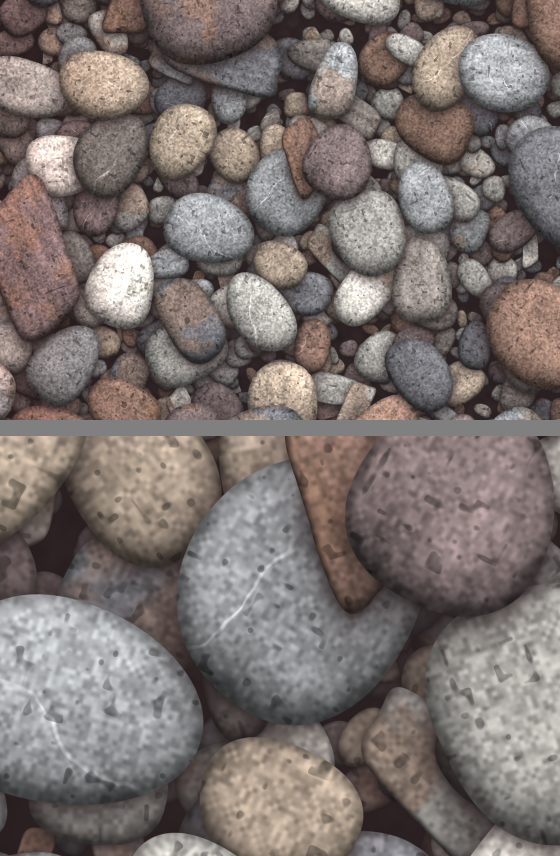
Top: the whole. Bottom: its middle third, enlarged.
A Shadertoy shader for this texture:

```glsl
// A beach of mixed pebbles and a few angular slabs under soft overcast light.
// Jittered grids of superellipse stones are painted from small to large; each
// stone darkens what lies below it, then gets its own shading and mineral grain.

#define LAYERS 5
#define SMALLEST_CELL 0.045
#define CELL_GROWTH 1.62
#define JITTER 0.75
#define SHADOW 0.74
#define GRAIN 0.56
#define BLOTCH 0.36
#define EXPOSURE 1.20
#define GAP_COLOR vec3(0.185, 0.14, 0.145)
#define RUST_COLOR vec3(0.58, 0.45, 0.37)
#define LIGHT_DIR normalize(vec3(0.16, 0.62, 0.80))

const vec3 PALETTE[8] = vec3[8](
    vec3(0.64, 0.65, 0.66),  // cool grey
    vec3(0.56, 0.53, 0.51),  // mid grey
    vec3(0.49, 0.43, 0.43),  // mauve
    vec3(0.46, 0.46, 0.48),  // slate
    vec3(0.73, 0.66, 0.59),  // tan
    vec3(0.57, 0.46, 0.41),  // rust
    vec3(0.86, 0.84, 0.81),  // chalk
    vec3(0.68, 0.67, 0.65)); // greige

vec3 hash3(vec2 p) {
    vec3 h = fract(p.xyx * vec3(0.1031, 0.1030, 0.0973));
    h += dot(h, h.yxz + 33.33);
    return fract((h.xxy + h.yzz) * h.zyx);
}

float noise(vec2 p) {
    vec2 i = floor(p), f = fract(p);
    f = f * f * (3.0 - 2.0 * f);
    float low = mix(hash3(i).x, hash3(i + vec2(1, 0)).x, f.x);
    float high = mix(hash3(i + vec2(0, 1)).x, hash3(i + vec2(1, 1)).x, f.x);
    return mix(low, high, f.y);
}

float fbm(vec2 p) {
    float sum = 0.0, amp = 0.5;
    for (int i = 0; i < 4; i++) {
        sum += amp * noise(p);
        p = mat2(1.6, 1.2, -1.2, 1.6) * p + 7.3;
        amp *= 0.5;
    }
    return sum / 0.9375;
}

// Mineral colour at a point in the stone's own frame
vec3 mineral(vec2 q, vec3 kind, float slab) {
    vec2 p = q + kind.xy * 40.0 + 5.0;
    float blotch = fbm(p * 16.0);
    float streak = fbm(p * vec2(12.0, 80.0) + 3.0 * blotch);
    float grain = 0.65 * noise(p * 250.0) + 0.35 * noise(p * 120.0 + 4.0);
    vec3 c = PALETTE[int(kind.x * 7.999)] * mix(0.88, 1.1, kind.z);

    float stained = max(step(0.70, kind.y), slab);
    c = mix(c, RUST_COLOR, 0.5 * stained * smoothstep(0.50, 0.62, fbm(p * 11.0 + 9.0)));
    float crease = abs(q.x * kind.z + q.y + 0.06 * (blotch - 0.5) - 0.02);
    float vein = 1.0 - smoothstep(0.0005, 0.0035, crease);
    c += 0.16 * vein * step(kind.y, 0.22) * smoothstep(0.4, 0.6, noise(p * 30.0));
    float pit = smoothstep(0.80, 0.92, noise(p * 110.0 + 31.0));
    c *= 1.0 - 0.3 * pit;
    float banding = mix(0.14, 0.42, max(step(0.75, kind.z), slab));
    return c * (1.0 + BLOTCH * (blotch - 0.5) + GRAIN * (grain - 0.5) + banding * (streak - 0.5));
}

void paintLayer(inout vec3 col, vec2 uv, float cell, float fill, float level) {
    vec2 home = floor(uv / cell);
    float pixel = 0.8 / iResolution.y;
    for (int j = -2; j <= 2; j++)
    for (int i = -2; i <= 2; i++) {
        vec2 id = home + vec2(i, j);
        vec2 key = id + level * 61.0 + 13.0;
        vec3 place = hash3(key), form = hash3(key + 211.7), kind = hash3(key + 431.3);
        vec2 offset = uv - (id + 0.5 + JITTER * (place.xy - 0.5)) * cell;
        if (place.z > fill || length(offset) > 1.25 * cell) continue;

        // Outline: egg-shaped superellipse, squarer and rougher for slabs
        float slab = step(form.z, level > 3.5 ? 0.38 : 0.07);
        float angle = 6.2832 * fract(form.z * 17.0 + form.x);
        mat2 turn = mat2(cos(angle), sin(angle), -sin(angle), cos(angle));
        vec2 q = offset * turn;
        float aspect = mix(mix(0.56, 0.92, form.y), 0.54, slab);
        vec2 radii = cell * mix(0.43, 0.58, form.x) * vec2(1.0, aspect);
        vec2 u = q / radii;
        u.x += 0.18 * slab * u.y;
        u.y *= 1.0 + 0.3 * (kind.z - 0.5) * u.x;
        float power = mix(mix(2.0, 2.7, kind.y), 5.0, slab);
        vec2 a = abs(u) + 1e-4;
        float f = pow(pow(a.x, power) + pow(a.y, power), 1.0 / power);
        float bearing = atan(u.y, u.x);
        f *= 1.0 + 0.035 * sin(2.0 * bearing + 40.0 * form.x) + 0.03 * sin(3.0 * bearing + 50.0 * form.y);
        f += 0.09 * slab * (fbm(q * 26.0 + kind.xy * 30.0) - 0.5);
        float dist = (f - 1.0) * length(q) / max(f, 1e-3);

        // Contact shadow, deeper below the stone, fading into the gap colour
        float below = -offset.y / (length(offset) + 1e-4);
        float shade = SHADOW * exp(-max(dist, 0.0) / (0.085 * cell)) * (0.68 + 0.32 * below);
        col = mix(col, GAP_COLOR * 0.85, shade);
        if (dist > pixel) continue;

        // Domed surface lit from above
        vec2 slope = turn * (sign(u) * pow(a, vec2(power - 1.0)) / radii);
        slope /= length(slope) + 1e-4;
        float bend = pow(min(f, 1.0), mix(2.8, 9.0, slab));
        vec3 normal = normalize(vec3(slope * bend * 1.1, 1.05 - 0.7 * bend));
        float lit = 0.50 + 0.57 * max(dot(normal, LIGHT_DIR), -0.15);
        lit *= 1.0 - 0.22 * smoothstep(0.85, 1.0, f);
        lit *= mix(0.78, 1.0, level / float(LAYERS - 1));
        vec3 stone = mineral(q, kind, slab) * lit * EXPOSURE;
        col = mix(col, stone, 1.0 - smoothstep(-pixel, pixel, dist));
    }
}

void mainImage(out vec4 fragColor, in vec2 fragCoord) {
    vec2 uv = fragCoord / iResolution.y;
    vec3 col = GAP_COLOR * (0.7 + 0.6 * fbm(uv * 40.0));
    float cell = SMALLEST_CELL;
    for (int k = 0; k < LAYERS; k++) {
        paintLayer(col, uv, cell, k == LAYERS - 1 ? 0.44 : 0.84, float(k));
        cell *= CELL_GROWTH;
    }
    // Dusky red cast toward the left side
    col *= mix(vec3(0.98, 0.90, 0.89), vec3(1.0), smoothstep(0.0, 0.4, uv.x));
    fragColor = vec4(clamp(col, 0.0, 1.0), 1.0);
}
```
